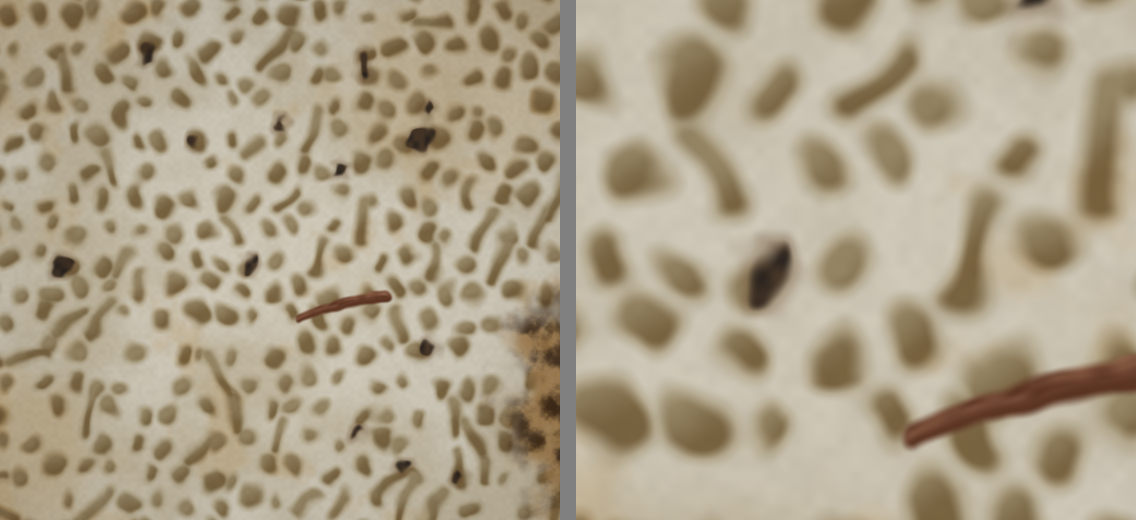
Left, the full canvas; right, a detail of the centre.
This texture is drawn by a Shadertoy shader. Its source:

```glsl
// Pale porous crust: jittered cells hold soft round pores and a few long slots,
// joined by a smooth minimum. Tan stains, brown rot at the right edge, dark
// crumbs and one reddish twig lie on top. Units are canvas heights.

const float PORES_PER_HEIGHT = 17.0;
const int CRUMB_COUNT = 13;

vec2 hash2(vec2 p) {
    vec2 k = vec2(dot(p, vec2(127.1, 311.7)), dot(p, vec2(269.5, 183.3)));
    return fract(sin(k) * 43758.5453);
}

float noise(vec2 p) {
    vec2 i = floor(p), f = fract(p);
    f = f * f * (3.0 - 2.0 * f);
    float low = mix(hash2(i).x, hash2(i + vec2(1, 0)).x, f.x);
    float high = mix(hash2(i + vec2(0, 1)).x, hash2(i + vec2(1, 1)).x, f.x);
    return mix(low, high, f.y);
}

float fbm(vec2 p) {
    float sum = 0.0, amp = 0.53;
    for (int i = 0; i < 4; i++) {
        sum += amp * noise(p);
        p = p * 2.03 + 17.3;
        amp *= 0.5;
    }
    return sum;
}

float smoothMin(float a, float b, float k) {
    float h = max(k - abs(a - b), 0.0) / k;
    return min(a, b) - h * h * k * 0.25;
}

float capsule(vec2 p, vec2 axis, float halfLength) {
    return length(p - axis * clamp(dot(p, axis), -halfLength, halfLength));
}

// 1 inside an ellipse, fading softly to 0; rough breaks up its border
float patchMask(vec2 p, vec2 centre, vec2 radii, float rough) {
    float d = length((p - centre) / radii) + rough;
    return 1.0 - smoothstep(0.55, 1.15, d);
}

// x: distance to the pores, y: random tone, z: position across the pore
vec3 poreField(vec2 q) {
    vec2 base = floor(q);
    float dist = 2.0, weightSum = 1e-4;
    vec2 traits = vec2(0.0);
    for (int j = -2; j <= 2; j++)
    for (int i = -2; i <= 2; i++) {
        vec2 id = base + vec2(i, j);
        vec2 place = hash2(id), kind = hash2(id + 37.0);
        if (kind.x < 0.05) continue;
        vec2 centre = id + 0.5 + (place - 0.5) * 0.56;
        centre.x += 0.5 * mod(id.y, 2.0) - 0.25;
        float slot = step(0.9, kind.x);
        float angle = 1.25 + 2.0 * (noise(id * 0.3) - 0.5) + 1.4 * (place.y - 0.5);
        float halfLength = mix(0.13 * place.x, 0.3 + 0.45 * kind.y, slot);
        float radius = mix(mix(0.17, 0.32, kind.y), 0.17, slot);
        vec2 offset = q - centre;
        float d = capsule(offset, vec2(cos(angle), sin(angle)), halfLength) - radius;
        float weight = exp(-12.0 * d);
        traits += weight * vec2(place.x, dot(offset, vec2(0.6, -0.8)));
        weightSum += weight;
        dist = smoothMin(dist, d, 0.13);
    }
    return vec3(dist, traits / weightSum);
}

vec3 crust(vec2 p, float tan_) {
    vec2 q = p * PORES_PER_HEIGHT;
    vec2 warp = vec2(noise(q * 1.5), noise(q * 1.5 + 40.0)) - 0.5;
    vec3 pore = poreField(q + 0.32 * warp);
    float tone = fbm(p * 7.0 + 3.0);
    vec3 ground = mix(vec3(0.735, 0.695, 0.605), vec3(0.79, 0.765, 0.705), smoothstep(0.25, 0.7, tone));
    ground = mix(ground, vec3(0.72, 0.63, 0.47), 0.75 * tan_);
    vec3 rim = mix(vec3(0.66, 0.61, 0.495), vec3(0.60, 0.49, 0.32), tan_);
    vec3 hollow = mix(vec3(0.57, 0.51, 0.385), vec3(0.46, 0.38, 0.245),
                      smoothstep(-0.25, 0.3, pore.z + 0.5 * (pore.y - 0.5)));
    hollow = mix(hollow, vec3(0.43, 0.32, 0.17), 0.45 * tan_);
    vec3 col = mix(ground, rim, 0.8 * (1.0 - smoothstep(-0.02, 0.19, pore.x)));
    return mix(col, hollow, 1.0 - smoothstep(-0.12, 0.06, pore.x));
}

vec3 addCrumbs(vec3 col, vec2 p, vec2 extent) {
    vec2 ragged = vec2(noise(p * 55.0), noise(p * 55.0 + 9.0)) - 0.5;
    for (int i = 0; i < CRUMB_COUNT; i++) {
        vec2 seed = vec2(float(i) * 3.7 + 1.0, 8.3);
        vec2 shape = hash2(seed + 5.0);
        vec2 centre = mix(vec2(0.06), vec2(0.94), hash2(seed)) * extent;
        float angle = 0.4 + 1.5 * shape.x;
        float size = mix(0.007, 0.021, shape.y * shape.y);
        float d = capsule(p - centre + 0.018 * ragged, vec2(cos(angle), sin(angle)), 0.018 * shape.x) - size;
        col = mix(col, vec3(0.40, 0.29, 0.17), 0.5 * (1.0 - smoothstep(-0.005, 0.018, d)));
        vec3 dark = mix(vec3(0.13, 0.11, 0.10), vec3(0.27, 0.20, 0.14), noise(p * 90.0));
        col = mix(col, dark, 0.93 * (1.0 - smoothstep(-0.006, 0.004, d)));
    }
    return col;
}

vec3 addTwig(vec3 col, vec2 p, vec2 centre) {
    vec2 axis = normalize(vec2(0.96, 0.25));
    vec2 local = vec2(dot(p - centre, axis), dot(p - centre, vec2(-axis.y, axis.x)));
    local.y += 0.9 * local.x * local.x + 0.004 * (noise(p * 60.0) - 0.5) - 0.003;
    float d = capsule(local, vec2(1, 0), 0.085) - (0.0095 + 0.03 * local.x);
    vec3 bark = mix(vec3(0.35, 0.20, 0.13), vec3(0.54, 0.37, 0.28),
                    smoothstep(-0.007, 0.005, local.y) * noise(local * vec2(70.0, 180.0)));
    return mix(col, bark, 1.0 - smoothstep(-0.003, 0.004, d));
}

void mainImage(out vec4 fragColor, in vec2 fragCoord) {
    vec2 p = fragCoord / iResolution.y;
    vec2 extent = iResolution.xy / iResolution.y;
    float rough = 1.1 * (fbm(p * 11.0) - 0.5);

    // Tan stains gather at the top and the lower left
    float tan_ = 0.55 * patchMask(p, extent * vec2(0.95, 0.95), vec2(0.42, 0.4), rough);
    tan_ += 0.6 * patchMask(p, extent * vec2(0.05, 1.0), vec2(0.27, 0.16), rough);
    tan_ += 0.6 * patchMask(p, extent * vec2(0.03, 0.14), vec2(0.2, 0.16), rough);
    tan_ += 0.6 * smoothstep(0.62, 0.78, fbm(p * 9.0 + 60.0));
    vec3 col = crust(p, clamp(tan_, 0.0, 1.0));

    // Rot on the right edge
    float rot = patchMask(p, extent * vec2(1.02, 0.22), vec2(0.13, 0.24), rough);
    vec3 rotten = mix(vec3(0.22, 0.14, 0.07), vec3(0.60, 0.46, 0.28), smoothstep(0.3, 0.7, fbm(p * 32.0)));
    col = mix(col, rotten, 0.9 * rot);

    col = addCrumbs(col, p, extent);
    col = addTwig(col, p, extent * vec2(0.61, 0.412));

    // Uneven light and faint grain
    vec2 v = p / extent - vec2(0.52, 0.45);
    col *= 1.02 - 0.22 * dot(v, v) + 0.035 * (noise(p * 130.0) - 0.5);
    fragColor = vec4(clamp(col, 0.0, 1.0), 1.0);
}
```
